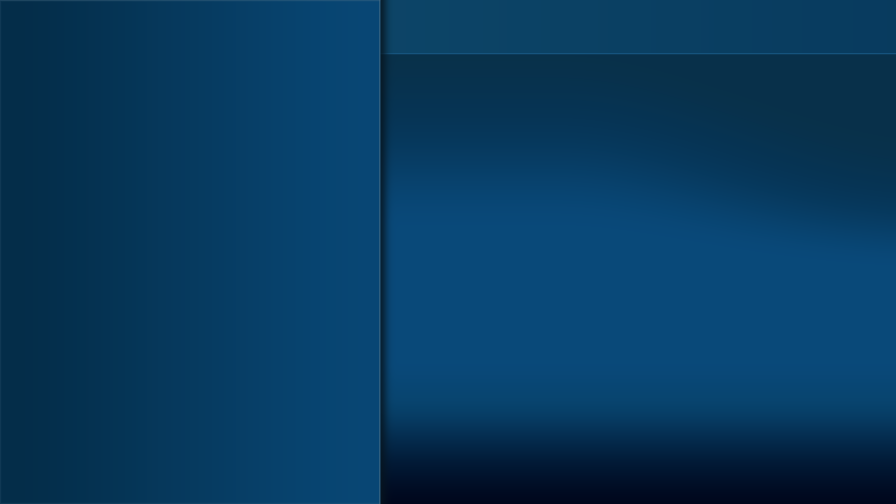
Give the GLSL for this background, as a Shadertoy shader.

```glsl
// A dark blue layout: a raised side panel at left, a header strip and a glowing stage.
// Each surface is a smooth gradient; thin rims and a soft panel shadow give depth.
// Lengths are in canvas heights, measured from the lower left corner.

const float PANEL_SHARE = 0.4245;    // panel width as a share of canvas width
const float HEADER_BASE = 0.8935;    // lower edge of the header
const float RIM_WIDTH = 0.0024;
const float SHADOW_REACH = 0.0135;
const float SHADOW_STRENGTH = 0.78;
const float CORNER_DROOP = 0.17;     // how far the upper shade sinks at right

const vec3 PANEL_DARK = vec3(0.014, 0.175, 0.285);
const vec3 PANEL_MID = vec3(0.022, 0.215, 0.350);
const vec3 PANEL_LIGHT = vec3(0.030, 0.275, 0.455);
const vec3 HEADER_LEFT = vec3(0.050, 0.270, 0.405);
const vec3 HEADER_RIGHT = vec3(0.030, 0.230, 0.370);
const vec3 STAGE_TOP = vec3(0.032, 0.190, 0.290);
const vec3 STAGE_SHADE = vec3(0.022, 0.205, 0.335);
const vec3 STAGE_GLOW = vec3(0.035, 0.285, 0.475);
const vec3 STAGE_LOW = vec3(0.030, 0.265, 0.430);
const vec3 STAGE_DUSK = vec3(0.008, 0.115, 0.230);
const vec3 STAGE_FLOOR = vec3(0.000, 0.025, 0.110);
const vec3 SHADOW_COLOR = vec3(0.025, 0.080, 0.120);
const vec3 PANEL_RIM = vec3(0.300, 0.440, 0.530);
const vec3 HEADER_RIM = vec3(0.100, 0.360, 0.540);

// Share of a pixel covered by the interval from 0 to width.
float stripe(float d, float width, float pixel) {
    float high = min(d + 0.5 * pixel, width);
    float low = max(d - 0.5 * pixel, 0.0);
    return clamp((high - low) / pixel, 0.0, 1.0);
}

// Smooth step across one pixel at d = 0.
float edge(float d, float pixel) {
    return clamp(d / pixel + 0.5, 0.0, 1.0);
}

vec3 panelColor(float s) {
    vec3 color = mix(PANEL_DARK, PANEL_MID, smoothstep(0.0, 0.48, s));
    return mix(color, PANEL_LIGHT, smoothstep(0.30, 1.0, s));
}

vec3 stageColor(vec2 uv) {
    // Upper shade, sinking towards the right
    float droop = CORNER_DROOP * smoothstep(0.62, 1.05, uv.x);
    float y = uv.y + droop * smoothstep(0.25, 0.70, uv.y);
    vec3 color = mix(STAGE_GLOW, STAGE_SHADE, smoothstep(0.54, 0.79, y));
    color = mix(color, STAGE_TOP, smoothstep(0.74, 0.90, y));

    // Fall into darkness at the floor
    color = mix(STAGE_LOW, color, smoothstep(0.18, 0.29, uv.y));
    color = mix(STAGE_DUSK, color, smoothstep(0.07, 0.215, uv.y));
    return mix(STAGE_FLOOR, color, smoothstep(-0.01, 0.115, uv.y));
}

void mainImage(out vec4 fragColor, in vec2 fragCoord) {
    float pixel = 1.0 / iResolution.y;
    float aspect = iResolution.x * pixel;
    vec2 p = fragCoord * pixel;
    vec2 uv = fragCoord / iResolution.xy;
    float panelEdge = PANEL_SHARE * aspect;
    float toRight = p.x - panelEdge;

    // Stage and header
    float across = clamp((uv.x - PANEL_SHARE) / (1.0 - PANEL_SHARE), 0.0, 1.0);
    vec3 header = mix(HEADER_LEFT, HEADER_RIGHT, across);
    vec3 color = mix(stageColor(uv), header, edge(p.y - HEADER_BASE, pixel));
    float headerRim = stripe(p.y - HEADER_BASE + 0.5 * RIM_WIDTH, RIM_WIDTH, pixel);
    color = mix(color, HEADER_RIM, 0.8 * headerRim);

    // Soft shadow cast to the right of the panel
    float falloff = max(toRight, 0.0) / SHADOW_REACH;
    color = mix(color, SHADOW_COLOR, SHADOW_STRENGTH * exp(-falloff * falloff));

    // Side panel with a bright right rim and fainter outer rims
    vec3 panel = panelColor(clamp(uv.x / PANEL_SHARE, 0.0, 1.0));
    float outerRim = max(stripe(1.0 - p.y, RIM_WIDTH, pixel),
                         0.5 * max(stripe(p.x, RIM_WIDTH, pixel),
                                   stripe(p.y, RIM_WIDTH, pixel)));
    panel = mix(panel, PANEL_RIM, 0.35 * outerRim);
    color = mix(color, panel, edge(-toRight, pixel));
    color = mix(color, PANEL_RIM, 0.65 * stripe(-toRight, RIM_WIDTH, pixel));

    fragColor = vec4(color, 1.0);
}
```
